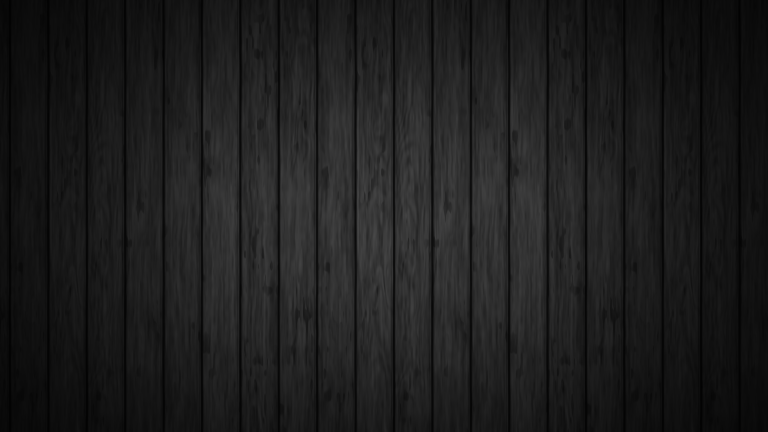
Give the GLSL for this texture, as a WebGL 1 fragment shader.

```glsl
precision highp float;
// Dark vertical wooden planks with fine grain, lit by a soft central glow.
uniform vec2 u_resolution;

const float PLANK_WIDTH = 0.05;      // in canvas widths
const float FIRST_SEAM = 0.0130;
const float PATTERN_PLANKS = 8.0;    // planks before the grain repeats
const float GROOVE_HALF = 0.0011;
const float GROOVE_DEPTH = 0.68;
const float SHADE_REACH = 0.0035;
const float GLOW_PEAK = 0.212;
const float GLOW_FLOOR = 0.016;
const vec2 GLOW_FALLOFF = vec2(1.40, 0.85);
const float GRAIN_CONTRAST = 0.42;
const float FIBRE_CONTRAST = 0.34;
const float RING_CONTRAST = 0.10;
const float PORE_DEPTH = 0.32;
const vec3 TINT = vec3(1.0, 1.0, 1.003);

float hash(vec2 p) {
  vec3 q = fract(vec3(p.xyx) * 0.1031);
  q += dot(q, q.yzx + 33.33);
  return fract((q.x + q.y) * q.z);
}

float noise(vec2 p) {
  vec2 cell = floor(p);
  vec2 f = fract(p);
  f = f * f * (3.0 - 2.0 * f);
  float low = mix(hash(cell), hash(cell + vec2(1.0, 0.0)), f.x);
  float high = mix(hash(cell + vec2(0.0, 1.0)), hash(cell + vec2(1.0)), f.x);
  return mix(low, high, f.y);
}

float fbm(vec2 p) {
  float sum = 0.0;
  float weight = 0.5;
  for (int i = 0; i < 4; i++) {
    sum += weight * noise(p);
    p = p * 2.03 + 17.1;
    weight *= 0.5;
  }
  return sum / 0.9375;
}

// Brightness factor of the wood; p.x runs from 0 to PLANK_WIDTH.
float woodGrain(vec2 p, float kind) {
  vec2 seed = vec2(kind * 37.0 + 5.0, kind * 19.0 + 3.0);
  float bend = fbm(vec2(p.x * 30.0, p.y * 9.0) + seed) - 0.5;
  vec2 q = vec2(p.x + 0.008 * bend, p.y);

  // Broad streaks, then fine fibres.
  float streak = fbm(q * vec2(150.0, 7.0) + seed) - 0.5;
  float fibre = noise(q * vec2(420.0, 32.0) + seed * 2.0) - 0.5;
  float speck = noise(q * vec2(520.0, 110.0) + seed * 3.0) - 0.5;

  // Tall arched growth rings, strongest on some planks.
  float across = p.x / PLANK_WIDTH - mix(0.35, 0.65, hash(seed));
  float arch = p.y * 9.0 + across * across * 16.0 + bend * 7.0;
  float arched = step(0.5, abs(kind - 4.5) - 1.0) * step(0.5, kind);
  float rings = sin(arch * 6.2832) * exp(-across * across * 9.0);
  rings *= arched * smoothstep(0.35, 0.65, noise(vec2(p.y * 8.0, kind * 7.3)));

  // Short dark pores, gathered in loose patches.
  float patches = smoothstep(0.48, 0.72, fbm(p * vec2(45.0, 14.0) + seed * 1.7));
  float pores = smoothstep(0.60, 0.82, noise(q * vec2(300.0, 65.0) + seed));

  float wood = 1.0 + GRAIN_CONTRAST * streak + FIBRE_CONTRAST * fibre;
  wood += 0.16 * speck + RING_CONTRAST * rings;
  wood *= 1.0 - PORE_DEPTH * pores * patches;
  return wood * mix(0.93, 1.07, hash(seed + 8.0));
}

// Dark joint, soft shade on both sides and a faint lit edge.
float seamLight(float x, float y, float pixel) {
  float wobble = 0.0005 * (noise(vec2(y * 30.0, 4.0)) - 0.5);
  float signedGap = x - PLANK_WIDTH * step(PLANK_WIDTH * 0.5, x) + wobble;
  float gap = abs(signedGap);
  float groove = 1.0 - smoothstep(GROOVE_HALF - 0.5 * pixel, GROOVE_HALF + pixel, gap);
  float shade = 0.25 * exp(-gap / SHADE_REACH);
  float lip = 0.10 * exp(-pow((signedGap - 0.0038) / 0.0010, 2.0));
  float scratch = 0.18 * exp(-pow((signedGap + 0.0034) / 0.0007, 2.0));
  return (1.0 - GROOVE_DEPTH * groove) * (1.0 - shade - scratch + lip);
}

float glow(vec2 uv) {
  vec2 d = (uv - 0.5) * 2.0;
  return GLOW_FLOOR + GLOW_PEAK * exp(-dot(GLOW_FALLOFF, d * d));
}

void main() {
  vec2 uv = gl_FragCoord.xy / u_resolution;
  vec2 p = gl_FragCoord.xy / u_resolution.x;
  float pixel = 1.0 / u_resolution.x;

  float column = (p.x - FIRST_SEAM) / PLANK_WIDTH;
  float kind = mod(floor(column), PATTERN_PLANKS);
  float x = fract(column) * PLANK_WIDTH;

  float light = glow(uv) * woodGrain(vec2(x, p.y), kind);
  light *= seamLight(x, p.y, pixel);
  gl_FragColor = vec4(clamp(light * TINT, 0.0, 1.0), 1.0);
}
```
